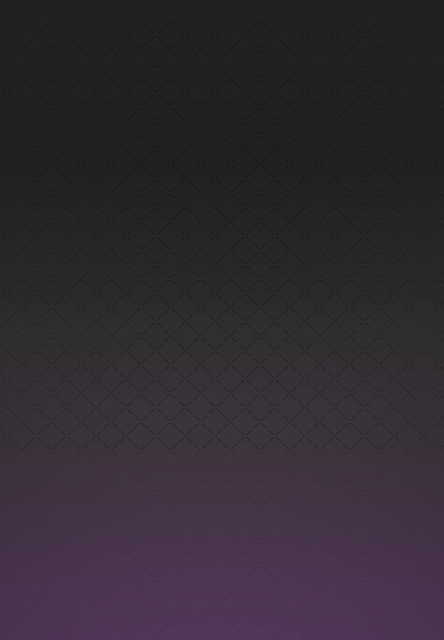
Write a Shadertoy shader that draws this background.

```glsl
// A dark charcoal wall fading to plum at the foot, quilted with dashed diamonds.
// A table of colour stops gives the vertical gradient; a skewed lattice gives
// the engraved dashes, each with a faint highlight on its lower side.

// Lengths are in canvas heights; y runs down from the top edge.
const vec2  CELL        = vec2(0.04655, 0.04473); // diamond width and height
const vec2  ORIGIN      = vec2(0.0339, 0.4358);   // one lattice crossing
const float HALF_WIDTH  = 0.0009;
const float CROSS_GAP   = 0.07;                   // gaps in parts of an edge
const float MIDDLE_GAP  = 0.05;
const float PATTERN_TOP = 0.031;
const float SEAM        = 0.706;                  // plum band begins here
const float GROOVE      = 0.25;
const float GROOVE_LOW  = 0.09;
const float HIGHLIGHT   = 0.012;
const float SIDE_SHADE  = 0.08;

// Depth from the top, then colour
const int STOP_COUNT = 12;
const vec4 STOPS[STOP_COUNT] = vec4[](
    vec4(0.00, 0.130, 0.130, 0.130),
    vec4(0.25, 0.126, 0.126, 0.126),
    vec4(0.34, 0.142, 0.142, 0.142),
    vec4(0.47, 0.165, 0.165, 0.165),
    vec4(0.49, 0.177, 0.177, 0.183),
    vec4(0.56, 0.200, 0.186, 0.200),
    vec4(0.63, 0.226, 0.202, 0.228),
    vec4(0.70, 0.234, 0.208, 0.234),
    vec4(0.712, 0.250, 0.205, 0.244),
    vec4(0.78, 0.266, 0.207, 0.270),
    vec4(0.92, 0.304, 0.212, 0.328),
    vec4(1.00, 0.316, 0.214, 0.345));

vec3 wallColor(float depth) {
    vec3 color = STOPS[0].yzw;
    for (int i = 1; i < STOP_COUNT; i++) {
        float blend = (depth - STOPS[i - 1].x) / (STOPS[i].x - STOPS[i - 1].x);
        color = mix(color, STOPS[i].yzw, clamp(blend, 0.0, 1.0));
    }
    return color;
}

// Coverage of the dashed edges of the diamond lattice
float dashes(vec2 p, float pixel) {
    vec2 q = (p - ORIGIN) / CELL;
    vec2 diagonal = vec2(q.x + q.y, q.x - q.y);
    vec2 fromLine = abs(diagonal - round(diagonal));
    float unitLength = 1.0 / length(1.0 / CELL);
    float soft = 0.5 * pixel;

    // Each family of lines is cut along the other diagonal
    vec2 along = fromLine.yx;
    vec2 dashEdge = max(CROSS_GAP - along, along - (0.5 - MIDDLE_GAP)) * length(CELL) * 0.5;
    vec2 thickness = fromLine * unitLength - HALF_WIDTH;
    vec2 cover = (1.0 - smoothstep(-soft, soft, thickness))
               * (1.0 - smoothstep(-soft, soft, dashEdge));
    return max(cover.x, cover.y);
}

void mainImage(out vec4 fragColor, in vec2 fragCoord) {
    float pixel = 1.0 / iResolution.y;
    vec2 p = vec2(fragCoord.x, iResolution.y - fragCoord.y) * pixel;
    float side = abs(2.0 * fragCoord.x / iResolution.x - 1.0);

    // Gradient, slightly darker toward the sides in the lower half
    vec3 color = wallColor(p.y);
    color *= 1.0 - SIDE_SHADE * side * side * smoothstep(0.4, 0.65, p.y);

    // Engraved lattice, fainter below the seam and toward the sides
    float inPattern = smoothstep(-pixel, pixel, p.y - PATTERN_TOP);
    float strength = mix(GROOVE, GROOVE_LOW, smoothstep(SEAM - 0.01, SEAM + 0.01, p.y));
    strength *= 1.0 - 0.35 * side * side;
    float groove = dashes(p, pixel) * inPattern;
    float rim = dashes(p - vec2(0.0, 2.4 * HALF_WIDTH), pixel) * inPattern;
    color += HIGHLIGHT * rim * (1.0 - groove);
    color *= 1.0 - strength * groove;

    fragColor = vec4(color, 1.0);
}
```
